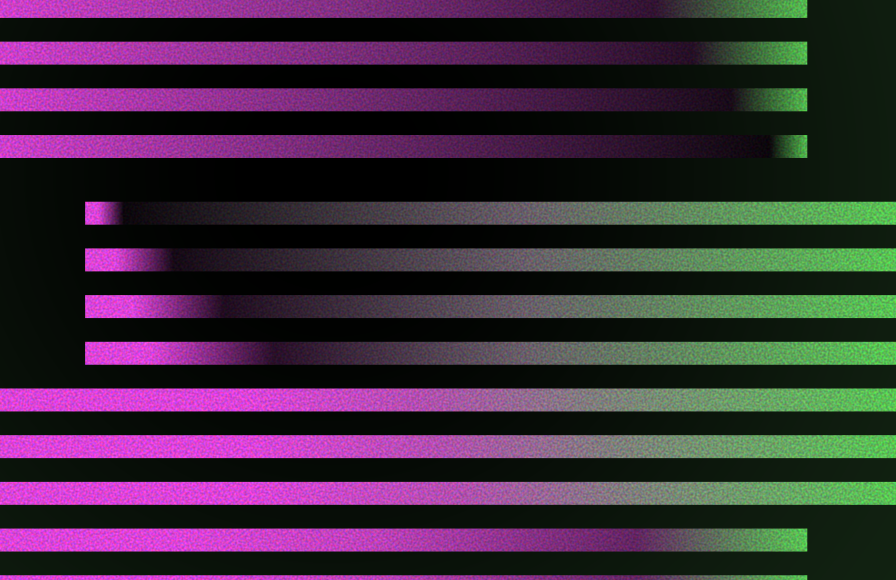
Reproduce this background procedurally as a Shadertoy shader.

```glsl
const vec3 MAGENTA = vec3(0.86, 0.27, 0.85);
const vec3 PURPLE = vec3(0.48, 0.18, 0.48);
const vec3 GREY = vec3(0.41, 0.37, 0.41);
const vec3 GREEN = vec3(0.35, 0.77, 0.33);
const vec3 SHADE = vec3(0.045, 0.025, 0.045);

const float PITCH = 0.0805;      // spacing of bars, in canvas heights
const float HALF_BAR = 0.246;    // half a bar, in units of pitch

vec2 gradientAt(vec2 cell) {
    vec3 p = fract(cell.xyx * vec3(0.1031, 0.1030, 0.0973));
    p += dot(p, p.yzx + 33.33);
    float angle = 6.2832 * fract((p.x + p.y) * p.z);
    return vec2(cos(angle), sin(angle));
}

float gradientNoise(vec2 p) {
    vec2 cell = floor(p), f = p - cell;
    vec2 w = f * f * (3.0 - 2.0 * f);
    vec2 e = vec2(0.0, 1.0);
    float low = mix(dot(gradientAt(cell), f),
                    dot(gradientAt(cell + e.yx), f - e.yx), w.x);
    float high = mix(dot(gradientAt(cell + e.xy), f - e.xy),
                     dot(gradientAt(cell + e.yy), f - e.yy), w.x);
    return mix(low, high, w.y);
}

// Independent grain in each colour channel
vec3 colourGrain(vec2 p, float frequency) {
    vec2 q = mat2(0.8, 0.6, -0.6, 0.8) * p * frequency;
    return vec3(gradientNoise(q), gradientNoise(q + 371.3), gradientNoise(q + 812.7));
}

// Four colours placed at four increasing stops
vec3 ramp(float x, vec4 stops, vec3 a, vec3 b, vec3 c, vec3 d) {
    vec3 t = clamp((x - stops.xyz) / (stops.yzw - stops.xyz), 0.0, 1.0);
    return mix(mix(mix(a, b, t.x), c, t.y), d, t.z);
}

vec3 barColour(float x, float row) {
    if (row < 4.0) {
        float dark = 0.73 + 0.043 * row;
        vec3 valley = mix(PURPLE * 0.4, SHADE, row / 3.0);
        return ramp(x, vec4(0.0, 0.39, dark, 0.901),
                    MAGENTA * 0.94, PURPLE * (1.04 - 0.05 * row), valley, GREEN * 0.95);
    }
    if (row < 8.0) {
        float k = row - 4.0;
        float dark = 0.138 + 0.056 * k;
        vec3 valley = mix(SHADE, PURPLE * 0.33, k / 3.0);
        return ramp(x, vec4(mix(0.095, dark, 0.35), dark, 0.586, 1.0),
                    MAGENTA, valley, GREY, GREEN);
    }
    if (row < 11.0) {
        float shift = 0.02 * (row - 8.0);
        return ramp(x, vec4(0.28, 0.47 + shift, 0.66 + shift, 1.0),
                    MAGENTA, vec3(0.70, 0.31, 0.69), vec3(0.50, 0.49, 0.49), GREEN);
    }
    return ramp(x, vec4(0.2, 0.42, 0.71, 0.901),
                MAGENTA, vec3(0.74, 0.26, 0.73), PURPLE * 0.8, GREEN);
}

// Left and right ends of a bar
vec2 barSpan(float row) {
    float left = row > 3.5 && row < 7.5 ? 0.095 : -0.1;
    float right = row > 3.5 && row < 10.5 ? 1.1 : 0.901;
    return vec2(left, right);
}

float band(float x, float low, float high, float blur) {
    return clamp((x - low) / blur + 0.5, 0.0, 1.0)
         * clamp((high - x) / blur + 0.5, 0.0, 1.0);
}

vec3 backdrop(vec2 p, float aspect) {
    vec2 offset = (p - vec2(0.37, 0.30)) * vec2(aspect, 1.0);
    float glow = smoothstep(0.08, 1.3, length(offset));
    return vec3(0.07, 0.135, 0.07) * glow;
}

void mainImage(out vec4 fragColor, in vec2 fragCoord) {
    vec2 p = fragCoord / iResolution.xy;
    p.y = 1.0 - p.y;
    float aspect = iResolution.x / iResolution.y;
    vec2 pixel = 1.0 / iResolution.xy;

    // Two stacks of evenly spaced bars
    bool upper = p.y < 0.31;
    float t = (p.y - (upper ? -0.0087 : 0.3478)) / PITCH;
    float stackRow = floor(t + 0.25);
    float row = stackRow + (upper ? 0.0 : 4.0);
    float localY = t - stackRow - HALF_BAR;

    vec2 span = barSpan(row);
    float cover = band(localY, -HALF_BAR, HALF_BAR, pixel.y / PITCH)
                * band(p.x, span.x, span.y, pixel.x);

    // Grainy bars over the dark backdrop
    vec3 bar = barColour(p.x, row);
    vec3 grain = colourGrain(p * vec2(aspect, 1.0), 260.0);
    bar += grain * (0.04 + 0.32 * bar);

    vec3 colour = mix(backdrop(p, aspect), bar, cover);
    fragColor = vec4(clamp(colour, 0.0, 1.0), 1.0);
}
```
